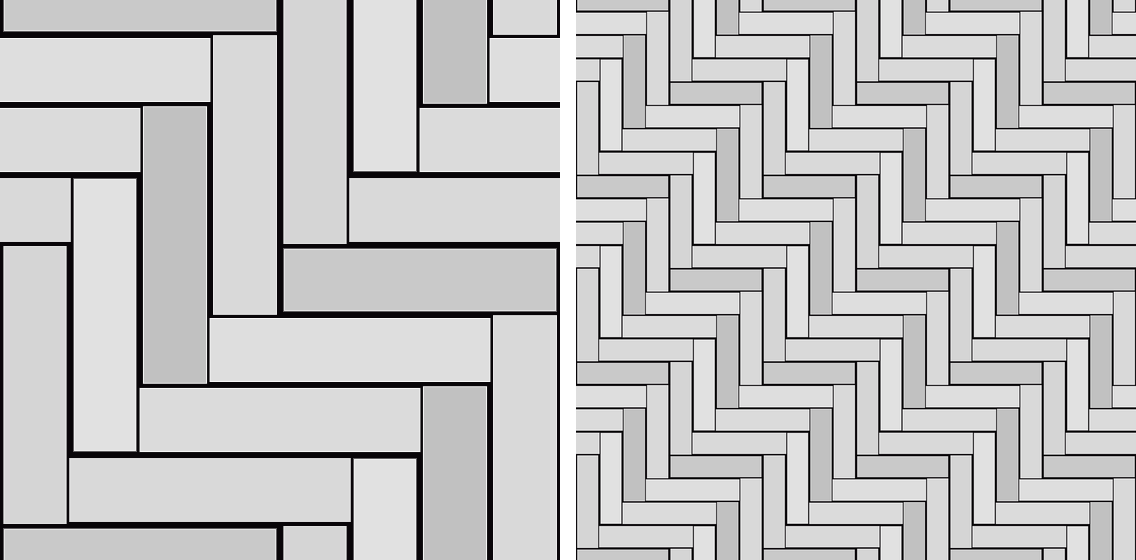
Left: one tile. Right: repeated 3 by 3.
A WebGL 1 fragment shader for this pattern:

```glsl
precision highp float;
// Herringbone of pale 4:1 planks with black joints and thin bright rims.

uniform vec2 u_resolution;

const float CELLS = 8.0;         // plank widths across the canvas; also the weave period
const float PLANK_LENGTH = 4.0;  // in plank widths
const float ROW_OFFSET = 0.5;    // shift of the rows from the top edge, in cells
const float RIM_WIDTH = 0.013;   // bright rim inside each plank, in cells

const vec3 JOINT_COLOR = vec3(0.03, 0.02, 0.03);
const vec3 RIM_COLOR = vec3(0.99);

// Each set of four repeats along successive rows or columns.
const vec4 ROW_TONES = vec4(0.870, 0.860, 0.852, 0.788);
const vec4 COLUMN_TONES = vec4(0.836, 0.882, 0.758, 0.852);

// Gaps between a plank and its nominal outline, in cells.
const vec4 ROW_SIDE_GAPS = vec4(0.043, 0.042, 0.045, 0.052);
const vec4 ROW_END_GAPS = vec4(-0.006, -0.006, -0.010, 0.052);
const vec4 COLUMN_SIDE_GAPS = vec4(0.049, 0.052, 0.042, 0.044);
const vec4 COLUMN_END_GAPS = vec4(0.016, 0.052, 0.018, 0.003);

// Entry of a four-part cycle for any whole index.
float pick(vec4 cycle, float index) {
  vec4 offset = abs(vec4(0.0, 1.0, 2.0, 3.0) - mod(index, 4.0));
  return dot(cycle, 1.0 - step(0.5, offset));
}

// Signed offset from the plank centre, wrapped over the weave period.
float wrapCentered(float x) {
  return mod(x + 0.5 * CELLS, CELLS) - 0.5 * CELLS;
}

// Distance to a square-cornered plank, negative inside.
float plankDistance(float along, float across, float endGap, float sideGap) {
  vec2 halfSize = vec2(0.5 * PLANK_LENGTH - endGap, 0.5 - sideGap);
  vec2 d = abs(vec2(along, across)) - halfSize;
  return max(d.x, d.y);
}

// Antialiased coverage of the region where d is negative.
float coverage(float d, float pixel) {
  return clamp(0.5 - d / pixel, 0.0, 1.0);
}

void main() {
  vec2 uv = gl_FragCoord.xy / u_resolution;
  vec2 p = vec2(uv.x, 1.0 - uv.y) * CELLS - vec2(0.0, ROW_OFFSET);
  float pixel = CELLS / min(u_resolution.x, u_resolution.y);

  float column = floor(p.x);
  float row = floor(p.y);
  vec2 across = fract(p) - 0.5;

  // One horizontal plank per row and one vertical plank per column,
  // each stepping back by one cell from its neighbour.
  float alongRow = wrapCentered(p.x + row - 1.0);
  float alongColumn = wrapCentered(p.y + column - 5.0);

  float rowPlank = plankDistance(alongRow, across.y,
      pick(ROW_END_GAPS, row), pick(ROW_SIDE_GAPS, row));
  float columnPlank = plankDistance(alongColumn, across.x,
      pick(COLUMN_END_GAPS, column), pick(COLUMN_SIDE_GAPS, column));

  // Nearest plank gives both the outline and the flat tone.
  float d = min(rowPlank, columnPlank);
  float tone = rowPlank < columnPlank
      ? pick(ROW_TONES, row)
      : pick(COLUMN_TONES, column);

  // Joint, then rim, then face.
  vec3 face = mix(RIM_COLOR, vec3(tone), coverage(d + RIM_WIDTH, pixel));
  vec3 color = mix(JOINT_COLOR, face, coverage(d, pixel));
  gl_FragColor = vec4(color, 1.0);
}
```
